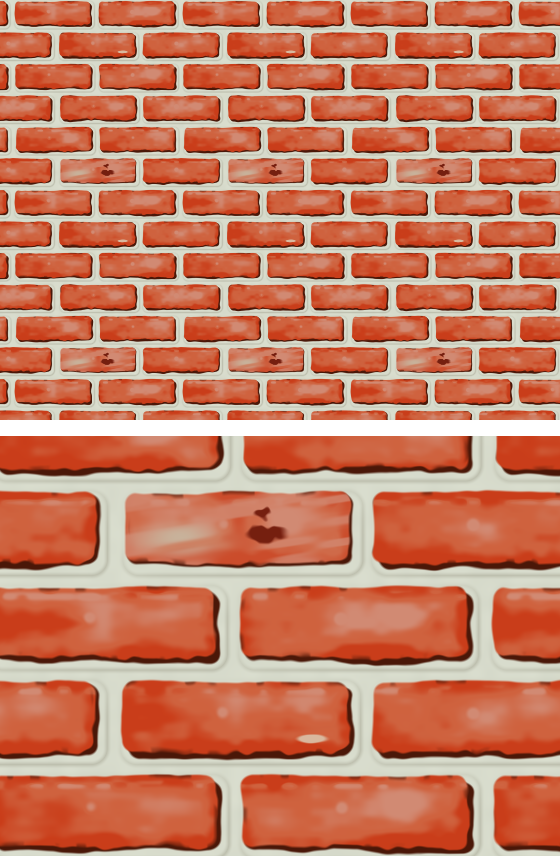
Top: the whole. Bottom: its middle third, enlarged.
Give the GLSL for this texture, as a Shadertoy shader.

```glsl
// Running-bond wall of glossy red bricks in pale mortar, lit from the upper left.
// Each brick is a wobbly rounded box over a dark offset copy; wear repeats
// in blocks of two columns by six rows.

#define PITCH vec2(0.2, 0.075)        // brick spacing in canvas heights
#define ORIGIN vec2(0.153, -0.032)    // start of the first cell, in cells
#define ROW_SHIFT 0.525               // sideways shift of odd rows
#define HALF_SIZE vec2(1.2, 0.378)    // brick half size, in row heights
#define CORNER 0.12
#define WOBBLE 0.045
#define MORTAR vec3(0.845, 0.86, 0.80)
#define DEEP_RED vec3(0.79, 0.24, 0.10)
#define CLAY vec3(0.81, 0.385, 0.245)
#define PINK vec3(0.82, 0.54, 0.45)
#define DARK vec3(0.29, 0.09, 0.03)
#define SHADE vec3(0.68, 0.68, 0.61)

float hash(vec2 p) {
    vec3 h = fract(vec3(p.xyx) * 0.1031);
    h += dot(h, h.yzx + 33.33);
    return fract((h.x + h.y) * h.z);
}

float noise(vec2 p) {
    vec2 i = floor(p), f = fract(p);
    f = f * f * (3.0 - 2.0 * f);
    return mix(mix(hash(i), hash(i + vec2(1, 0)), f.x),
               mix(hash(i + vec2(0, 1)), hash(i + vec2(1, 1)), f.x), f.y);
}

float roundBox(vec2 p, vec2 halfSize, float r) {
    vec2 d = abs(p) - halfSize + r;
    return length(max(d, 0.0)) + min(max(d.x, d.y), 0.0) - r;
}

float cover(float d, float soft) {
    return 1.0 - smoothstep(-soft, soft, d);
}

// Soft elliptical spot: 1 at the centre, 0 at the rim
float spot(vec2 p, vec2 centre, vec2 radius) {
    return 1.0 - smoothstep(0.0, 1.0, length((p - centre) / radius));
}

// Glossy face: one tone value runs from deep red over clay to pink
vec3 brickFace(vec2 q, float d, vec2 seed) {
    float smear = noise(q * vec2(2.2, 3.2) + seed);
    float fine = noise(q * vec2(7.0, 11.0) + seed);
    float body = smoothstep(0.0, 0.2, -d);
    float side = smoothstep(-1.3, -0.1, q.x);
    float tone = 0.4 * body * (0.35 + 0.65 * side) + 0.7 * (smear - 0.35);
    tone += 0.22 * (fine - 0.5) - 0.25 * q.y;
    tone += 0.3 * spot(q, vec2(0.6, -0.1), vec2(0.55, 0.25));
    tone += 0.4 * spot(q, vec2(-0.15, -0.05), vec2(0.09));
    // Broken glint under the upper edge
    float topGlint = spot(vec2(0.0, q.y), vec2(0.0, -0.29), vec2(0.07));
    tone += 0.35 * topGlint * smoothstep(0.4, 0.8, fine);
    vec3 col = mix(DEEP_RED, CLAY, smoothstep(0.08, 0.42, tone));
    return mix(col, PINK, smoothstep(0.45, 0.9, tone));
}

// Weathered face: pale horizontal streaks and a ragged dark gash
vec3 wornFace(vec2 q, vec3 col, vec2 seed) {
    float streak = noise(vec2(q.x * 1.8, q.y * 13.0 + 2.0 * q.x) + seed);
    col = mix(col, PINK, 0.2 + 0.6 * smoothstep(0.25, 0.7, streak));
    float scuff = spot(q, vec2(-0.6, 0.1), vec2(0.75, 0.28));
    col = mix(col, vec3(0.78, 0.72, 0.63), scuff * (0.3 + 0.7 * streak));
    vec2 r = q + 0.08 * (vec2(noise(q * 9.0 + seed), noise(q * 13.0 + seed + 9.0)) - 0.5);
    float gash = max(spot(r, vec2(0.3, 0.05), vec2(0.34, 0.13)),
                     0.8 * spot(r, vec2(0.25, -0.16), vec2(0.14, 0.09)));
    return mix(col, vec3(0.46, 0.12, 0.06), smoothstep(0.12, 0.5, gash));
}

void mainImage(out vec4 fragColor, in vec2 fragCoord) {
    // Cells counted from the upper left, y pointing down
    vec2 p = vec2(fragCoord.x, iResolution.y - fragCoord.y) / iResolution.y;
    vec2 cell = p / PITCH - ORIGIN;
    float row = floor(cell.y);
    cell.x -= ROW_SHIFT * mod(row, 2.0);
    vec2 id = mod(vec2(floor(cell.x), row), vec2(2, 6));
    vec2 seed = id * vec2(37.0, 17.0) + 5.0;
    float soft = max(0.65 / (iResolution.y * PITCH.y), 0.016);

    // Position on the brick, in row heights
    vec2 q = (fract(cell) - 0.5) * vec2(PITCH.x / PITCH.y, 1.0) + 0.04;
    q.x += 0.05 * (hash(seed) - 0.5);
    float isWorn = float(id == vec2(0, 5));
    float isChipped = float(id == vec2(0, 1));

    // Mortar with a shaded ledge at the lower right
    vec3 col = MORTAR + 0.02 * (noise(p * 90.0) - 0.5);
    float ledge = abs(roundBox(q - 0.045, HALF_SIZE + 0.07, 0.17)) - 0.012;
    float lowerRight = smoothstep(-0.3, 0.5, q.y + 0.3 * q.x);
    col = mix(col, SHADE, cover(ledge, 0.02 + soft) * (0.1 + 0.7 * lowerRight));

    // Dark underside, thick in places and missing in others
    float wave = noise(q * vec2(2.2, 3.0) + seed) - 0.5;
    float nick = noise(q * vec2(9.0, 8.0) + seed) - 0.5;
    float thick = 0.05 * noise(q * vec2(3.5, 5.0) + seed + 21.0);
    vec2 drop = (vec2(0.01, 0.01) + thick) * (1.0 - 0.6 * isWorn);
    float rim = roundBox(q - drop, HALF_SIZE, CORNER) + WOBBLE * wave;
    col = mix(col, DARK, cover(rim + 0.02 * nick, soft));

    // Lit face, bitten at the lower right and smooth at the upper left
    float bite = mix(0.25, 1.3, lowerRight);
    float face = roundBox(q + 0.012, HALF_SIZE - 0.004, CORNER) + WOBBLE * (wave + bite * nick);
    vec3 paint = brickFace(q, face, seed);
    paint = mix(paint, wornFace(q, paint, seed), isWorn);
    float chip = spot(q, vec2(0.8, 0.22), vec2(0.24, 0.07)) + 0.2 * nick;
    paint = mix(paint, vec3(0.85, 0.72, 0.62), isChipped * smoothstep(0.1, 0.5, chip));
    // Sparse dark specks along the edge
    float speck = smoothstep(0.62, 0.85, noise(q * vec2(8.0, 5.0) + seed + 40.0));
    paint = mix(paint, DARK, 0.6 * speck * smoothstep(-0.06, 0.0, face));
    col = mix(col, paint, cover(face, soft));

    fragColor = vec4(col, 1.0);
}
```
